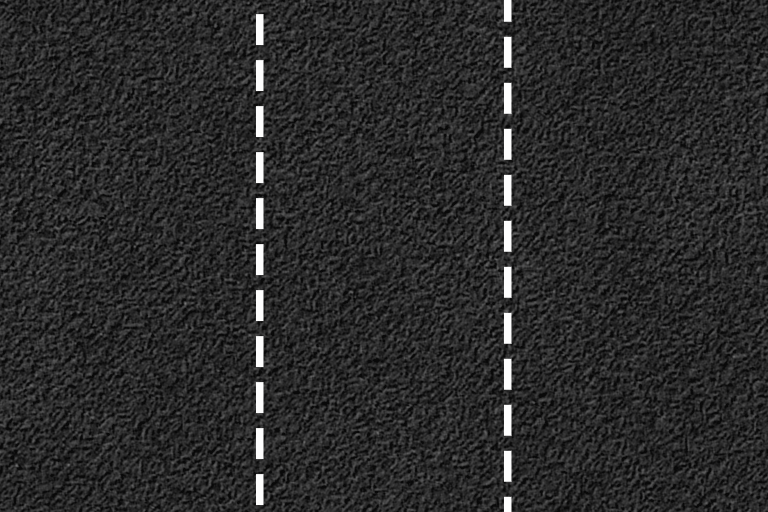
This texture is drawn by a Shadertoy shader. Its source:

```glsl
// Dark grainy asphalt with two staggered columns of white lane dashes.

// Lane markings: lengths are in canvas heights, columns in canvas widths
const vec2  LINE_X       = vec2(0.3382, 0.6611);
const vec2  DASH_CENTER  = vec2(0.9422, 0.9877);
const float DASH_PERIOD  = 0.08984;
const vec2  DASH_SIZE    = vec2(0.0147, 0.0605);
const vec3  PAINT_COLOR  = vec3(0.995);

// Asphalt
const vec3  TAR_COLOR    = vec3(0.156, 0.156, 0.157);
const float GRAIN_FREQ   = 165.0;
const float FINE_FREQ    = 290.0;
const float RELIEF       = 0.21;
const float GRAIN_TONE   = 0.10;
const float FINE_TONE    = 0.14;
const float MOTTLE       = 0.28;
const vec2  LIGHT_OFFSET = vec2(-0.45, 0.5);

// Sparse pale stones
const float FLECK_FREQ   = 48.0;
const float FLECK_CHANCE = 0.018;
const float FLECK_RADIUS = 0.0028;
const float FLECK_TONE   = 0.16;

float hash(vec2 p) {
    vec3 q = fract(vec3(p.xyx) * 0.1031);
    q += dot(q, q.yzx + 33.33);
    return fract((q.x + q.y) * q.z);
}

float noise(vec2 p) {
    vec2 cell = floor(p), f = fract(p);
    f = f * f * (3.0 - 2.0 * f);
    return mix(mix(hash(cell), hash(cell + vec2(1, 0)), f.x),
               mix(hash(cell + vec2(0, 1)), hash(cell + vec2(1, 1)), f.x), f.y);
}

// Broad patches of uneven tone, stretched along the road
float mottle(vec2 p) {
    float sum = 0.0, amplitude = 0.5;
    vec2 q = p * vec2(5.0, 3.0) + 17.0;
    for (int i = 0; i < 4; i++) {
        sum += amplitude * (noise(q) - 0.5);
        q = q * 2.1 + 9.3;
        amplitude *= 0.55;
    }
    return sum;
}

// Embossed grain, lit from the upper left
float grain(vec2 p) {
    vec2 turned = mat2(0.8, 0.6, -0.6, 0.8) * p + 3.0;
    vec2 q = p * GRAIN_FREQ + 1.2 * noise(p * 60.0);
    float height = noise(q + 40.0);
    float slope = height - noise(q + 40.0 + LIGHT_OFFSET);
    return RELIEF * slope + GRAIN_TONE * (height - 0.5)
         + FINE_TONE * (noise(turned * FINE_FREQ) - 0.5);
}

float flecks(vec2 p, float pixel) {
    vec2 cell = floor(p * FLECK_FREQ);
    vec2 jitter = 0.25 + 0.5 * vec2(hash(cell + 71.0), hash(cell + 133.0));
    float dist = length(p - (cell + jitter) / FLECK_FREQ);
    float present = step(hash(cell + 7.0), FLECK_CHANCE);
    return present * (1.0 - smoothstep(0.0, FLECK_RADIUS + pixel, dist));
}

// Signed distance to a column of dashes; offset is measured from one dash centre
float dashDistance(vec2 offset) {
    offset.y = (fract(offset.y / DASH_PERIOD + 0.5) - 0.5) * DASH_PERIOD;
    vec2 d = abs(offset) - 0.5 * DASH_SIZE;
    return length(max(d, 0.0)) + min(max(d.x, d.y), 0.0);
}

void mainImage(out vec4 fragColor, in vec2 fragCoord) {
    vec2 p = fragCoord / iResolution.y;
    float aspect = iResolution.x / iResolution.y;
    float pixel = 1.0 / iResolution.y;

    // Road surface
    float shade = 1.0 + MOTTLE * mottle(p);
    vec3 color = (TAR_COLOR + grain(p)) * shade;
    color += FLECK_TONE * flecks(p, pixel);
    color = max(color, vec3(0.035));

    // Painted dashes
    float dist = 1.0;
    for (int i = 0; i < 2; i++) {
        vec2 center = vec2(LINE_X[i] * aspect, DASH_CENTER[i]);
        dist = min(dist, dashDistance(p - center));
    }
    float paint = clamp(0.5 - dist / pixel, 0.0, 1.0);
    color = mix(color, PAINT_COLOR, paint);

    fragColor = vec4(color, 1.0);
}
```
